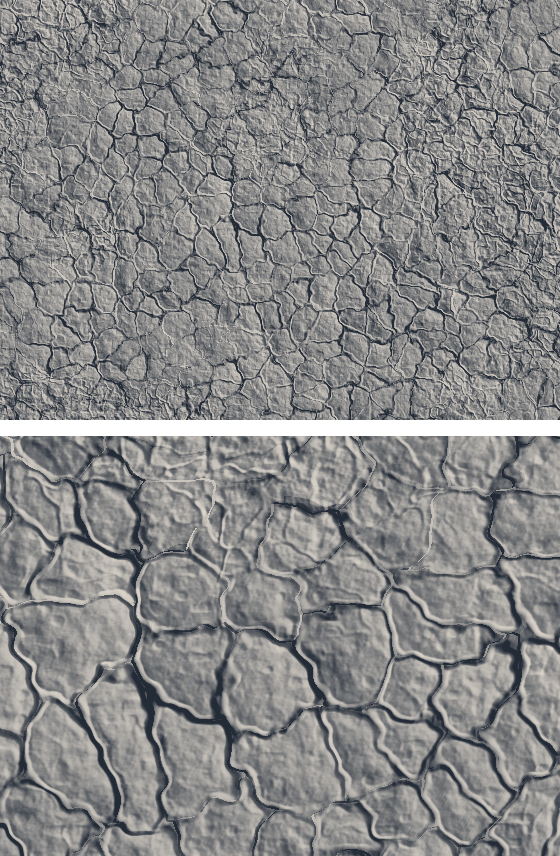
Top, the full canvas; bottom, a detail of the centre.
A Shadertoy shader for this texture:

```glsl
// Dried, cracked mud: rounded, dished plates from a warped Voronoi pattern,
// overlaid with faint flakes, lumps and grit. The height field is lit by a
// low sun from the lower left, with cool shadows and warm lit rims.

#define PLATES 17.0      // plates per canvas height
#define WARP 0.34        // raggedness of plate outlines
#define CURL 0.05        // how far plate rims turn up
#define BOWL 0.26        // how deeply plates are dished
#define STEP 0.15        // height differences between plates
#define CRACK 0.085      // crack half width, in plates
#define GRAIN 0.12       // height of surface roughness
#define RELIEF 0.29      // strength of the sunlight
#define SHADOW 0.15      // darkness of cast shadows
#define BASE_TONE 0.565  // tone of flat mud
#define SUN vec2(-0.85, -0.527)

float hash(vec2 p) {
    return fract(sin(dot(p, vec2(127.1, 311.7))) * 43758.545);
}

vec2 hash2(vec2 p) {
    return vec2(hash(p), hash(p + 57.3));
}

float noise(vec2 p) {
    vec2 i = floor(p), f = fract(p);
    f = f * f * (3.0 - 2.0 * f);
    return mix(mix(hash(i), hash(i + vec2(1, 0)), f.x),
               mix(hash(i + vec2(0, 1)), hash(i + vec2(1, 1)), f.x), f.y);
}

float fbm(vec2 p) {
    float sum = 0.0, amp = 0.5;
    for (int i = 0; i < 4; i++) {
        sum += amp * (noise(p) - 0.5);
        p = mat2(1.6, 1.2, -1.2, 1.6) * p + 7.3;
        amp *= 0.55;
    }
    return sum;
}

// x: rounded distance to the border, y: random id, zw: offset from the centre
vec4 voronoi(vec2 p) {
    vec2 cell = floor(p), nearCell = cell, toNear = vec2(0.0);
    float best = 9.0;
    for (int y = -1; y <= 1; y++)
    for (int x = -1; x <= 1; x++) {
        vec2 c = cell + vec2(x, y);
        vec2 r = c + hash2(c) - p;
        if (dot(r, r) < best) {
            best = dot(r, r);
            toNear = r;
            nearCell = c;
        }
    }
    // A soft minimum over the borders rounds off the corners
    float sum = 0.0;
    for (int y = -2; y <= 2; y++)
    for (int x = -2; x <= 2; x++) {
        if (x == 0 && y == 0) continue;
        vec2 c = nearCell + vec2(x, y);
        vec2 r = c + hash2(c) - p;
        sum += exp(-18.0 * dot(0.5 * (r + toNear), normalize(r - toNear)));
    }
    float border = max(-log(sum) / 18.0, 0.0);
    return vec4(border, hash(nearCell + 19.7), -toNear);
}

// x: height, y: crack darkness; p is in plate units
vec2 mud(vec2 p) {
    vec2 warp = vec2(fbm(p * 0.9), fbm(p * 0.9 + 31.0));
    vec2 ragged = vec2(noise(p * 4.5), noise(p * 4.5 + 13.0)) - 0.5;
    vec2 drift = vec2(noise(p * 0.33 + 3.0), noise(p * 0.33 + 83.0));
    vec2 q = p + 0.8 * drift + WARP * (2.0 * warp + 0.5 * ragged);

    float distinct = smoothstep(0.3, 0.65, noise(p * 0.36 + 4.0));
    float crumbly = smoothstep(0.35, 0.75, noise(p * 0.27 + 21.0));

    // Dished, tilted plates with slightly raised rims
    vec4 v = voronoi(q);
    vec2 tilt = vec2(v.y, fract(v.y * 17.0)) - 0.5;
    float plate = 0.05 + STEP * v.y + 0.25 * dot(tilt, v.zw);
    plate += mix(0.4, 1.0, distinct) * (BOWL * dot(v.zw, v.zw) + CURL * exp(-v.x / 0.13));
    float open = mix(0.15, 0.5, distinct);
    float height = plate * mix(1.0, smoothstep(0.0, CRACK, v.x), open);

    // Faint flakes on top, strongest where the crust crumbles
    vec4 flake = voronoi(q * 1.8 + 1.4 * warp + 40.0);
    float flakes = mix(0.2, 0.8, crumbly);
    vec2 lean = vec2(fract(flake.y * 23.0), fract(flake.y * 41.0)) - 0.5;
    float chip = 0.1 * flake.y + 0.14 * dot(lean, flake.zw) + 0.08 * dot(flake.zw, flake.zw);
    height += flakes * chip * smoothstep(0.0, 0.16, flake.x);

    // Lumps, grit and small raised crumbs
    float grit = fbm(p * 2.6) + 0.7 * fbm(p * 6.5 + 9.0);
    float crumbs = smoothstep(0.62, 0.95, noise(p * 6.0 + 71.0));
    height += GRAIN * mix(0.75, 1.4, crumbly) * (grit + 0.5 * crumbs);

    float gap = 1.0 - smoothstep(0.0, CRACK, v.x);
    float gate = smoothstep(0.3, 0.7, noise(p * 0.9 + 60.0));
    float hairline = 1.0 - smoothstep(0.0, 0.08, flake.x);
    return vec2(height, gap * mix(0.15, 1.0, gate) + 0.3 * flakes * hairline);
}

void mainImage(out vec4 fragColor, in vec2 fragCoord) {
    vec2 p = fragCoord / iResolution.y * PLATES;
    vec2 here = mud(p);
    float toSun = mud(p + SUN * 0.04).x;
    float farSun = mud(p + SUN * 0.2).x;

    // Sunlit slopes, cast shadows and dark cracks
    float slope = (here.x - toSun) / 0.04;
    float tone = BASE_TONE + RELIEF * slope / sqrt(1.0 + 1.4 * slope * slope);
    tone -= SHADOW * smoothstep(0.0, 0.17, farSun - here.x);
    tone -= 0.22 * here.y;
    tone += 0.12 * fbm(p * 0.6) + 0.05 * (noise(p * 13.0) - 0.5);
    tone = clamp(tone, 0.17, 0.83);

    // Cool shade, warm light
    vec3 color = tone + (tone - 0.53) * vec3(0.09, 0.0, -0.13);
    fragColor = vec4(color, 1.0);
}
```
